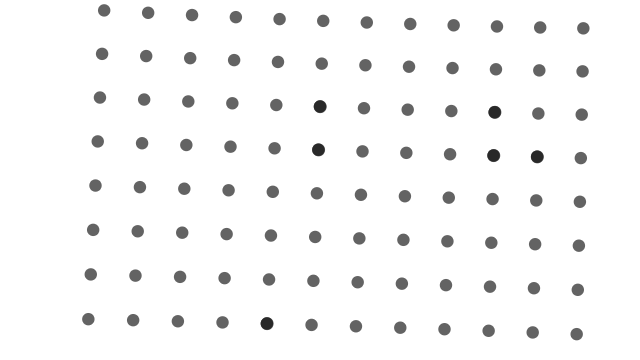
This pattern is drawn by a Shadertoy shader. Its source:

```glsl
const vec2 GRID = vec2(12.0, 8.0);             // dots across and down

// Centres of the corner dots, in canvas heights from the middle
const vec2 TOP_LEFT     = vec2(-0.5995,  0.4711);
const vec2 TOP_RIGHT    = vec2( 0.7315,  0.4213);
const vec2 BOTTOM_LEFT  = vec2(-0.6435, -0.3866);
const vec2 BOTTOM_RIGHT = vec2( 0.7130, -0.4282);

const vec2 BOW_TOP    = vec2(0.0035, -0.0065); // bend of the top row
const vec2 BOW_BOTTOM = vec2(0.0035,  0.0030); // bend of the bottom row
const vec2 COLUMN_SAG = vec2(0.0010,  0.0037); // bend of the columns

const float DOT_RADIUS  = 0.0172;
const float RIM_RADIUS  = 0.0180;              // grey disc under a dark dot
const vec2  DARK_OFFSET = vec2(-0.0005, 0.0003);
const int   STREAKS     = 4;                   // short vertical runs of dark dots

const vec3 PAPER = vec3(1.0);
const vec3 GREY  = vec3(0.39);
const vec3 DARK  = vec3(0.16);

// Grid position (0..1, from the top left) to canvas position
vec2 bendGrid(vec2 t) {
    vec2 top = mix(TOP_LEFT, TOP_RIGHT, t.x);
    vec2 bottom = mix(BOTTOM_LEFT, BOTTOM_RIGHT, t.x);
    vec2 arch = 4.0 * t * (1.0 - t);
    return mix(top, bottom, t.y)
         + mix(BOW_TOP, BOW_BOTTOM, t.y) * arch.x
         + COLUMN_SAG * arch.y;
}

// Inverse of bendGrid, refined by a few fixed-slope Newton steps
vec2 unbendGrid(vec2 p) {
    vec2 across = 0.5 * (TOP_RIGHT - TOP_LEFT + BOTTOM_RIGHT - BOTTOM_LEFT);
    vec2 down = 0.5 * (BOTTOM_LEFT - TOP_LEFT + BOTTOM_RIGHT - TOP_RIGHT);
    mat2 toGrid = inverse(mat2(across, down));
    vec2 t = vec2(0.5);
    for (int i = 0; i < 4; i++) t += toGrid * (p - bendGrid(t));
    return t;
}

// Streak columns follow a congruential sequence; later streaks sit lower
bool isDark(ivec2 cell) {
    int column = 5;
    for (int i = 0; i < STREAKS; i++) {
        int firstRow = 2 + i * i * i / 5;
        int count = 2 - i / 2;
        if (cell.x == column && cell.y >= firstRow && cell.y < firstRow + count) return true;
        column = (19 * column + 14) % 25;
    }
    return false;
}

float disc(vec2 p, float radius, float pixel) {
    return clamp(0.5 - (length(p) - radius) / pixel, 0.0, 1.0);
}

void mainImage(out vec4 fragColor, in vec2 fragCoord) {
    float pixel = 1.0 / iResolution.y;
    vec2 p = (fragCoord - 0.5 * iResolution.xy) * pixel;

    // Nearest dot of the bent grid
    vec2 steps = GRID - 1.0;
    vec2 cell = clamp(floor(unbendGrid(p) * steps + 0.5), vec2(0.0), steps);
    vec2 local = p - bendGrid(cell / steps);
    bool dark = isDark(ivec2(cell));

    // Grey dot, with a dark one laid over it where the grid is marked
    float radius = dark ? RIM_RADIUS : DOT_RADIUS;
    vec3 color = mix(PAPER, GREY, disc(local, radius, pixel));
    if (dark) color = mix(color, DARK, disc(local - DARK_OFFSET, DOT_RADIUS, pixel));

    fragColor = vec4(color, 1.0);
}
```
